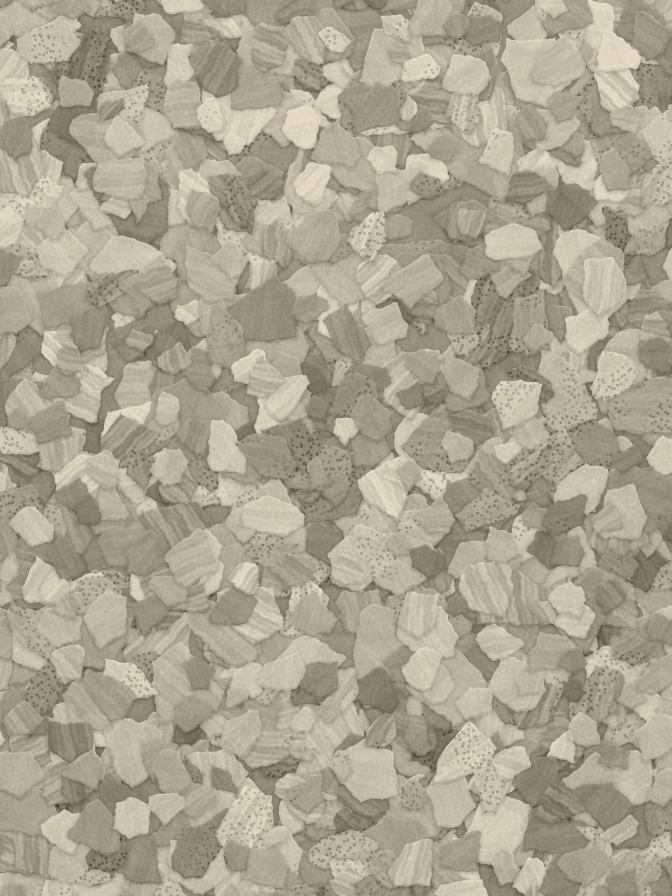
Give the GLSL for this texture, as a WebGL 1 fragment shader.

```glsl
precision highp float;
// Overlapping layers of broken, streaked mineral chips set in a smooth sepia matrix.
// Each chip is an irregular polygon of random half planes, shaded by layered sines,
// cellular pits, a soft cast shadow and a thin lit or dark rim.
uniform vec2 u_resolution;

vec3 hash3(vec2 p) {
  vec3 q = fract(p.xyx * vec3(0.1031, 0.1030, 0.0973));
  q += dot(q, q.yxz + 33.33);
  return fract((q.xxy + q.yzz) * q.zyx);
}

// Distance to the nearest scattered point
float cellular(vec2 p) {
  vec2 cell = floor(p);
  float nearest = 2.0;
  for (int j = -1; j <= 1; j++)
    for (int i = -1; i <= 1; i++) {
      vec2 c = cell + vec2(float(i), float(j));
      nearest = min(nearest, length(c + hash3(c + 71.0).xy - p));
    }
  return nearest;
}

// Smooth wandering value made of bent sines, about -1 to 1
float waves(vec2 p) {
  return 0.5 * sin(p.x + 1.7 * sin(p.y * 0.8))
       + 0.3 * sin(p.y * 1.9 + 1.3 * sin(p.x * 1.4))
       + 0.2 * sin(p.x * 3.7 - p.y * 3.1);
}

// Irregular polygon: negative inside
float chipDistance(vec2 q, float radius, vec2 seed) {
  float d = length(q) - radius * 1.15;
  for (int k = 0; k < 6; k++) {
    vec3 h = hash3(seed + float(k) * 7.3);
    float a = (float(k) + 0.85 * h.x) * 1.0472;
    d = max(d, dot(q, vec2(cos(a), sin(a))) - radius * mix(0.58, 1.05, h.y));
  }
  return d;
}

// Parallel bands running along x
float streaks(vec2 q, float phase) {
  float bend = 0.8 * sin(q.x * 32.0 + phase);
  return 0.45 * sin(q.y * 170.0 + phase + bend)
       + 0.35 * sin(q.y * 390.0 + phase * 3.0 - bend)
       + 0.30 * sin(q.y * 730.0 + phase * 5.0 + 2.0 * bend);
}

void main() {
  vec2 p = gl_FragCoord.xy / u_resolution.x;
  float soft = 0.8 / u_resolution.x;

  // Shared detail: ragged edges, pits and fine grain
  vec2 ragged = p + 0.0026 * vec2(waves(p * 85.0), waves(p.yx * 93.0 + 4.0))
                  + 0.0009 * vec2(waves(p * 290.0), waves(p.yx * 310.0));
  float pits = 1.0 - smoothstep(0.14, 0.34, cellular(p * 115.0));
  float grain = cellular(p * 180.0) - 0.45;
  float mottle = waves(p * 38.0 + 2.0 * waves(p * 17.0));

  // Matrix between the chips
  float tone = 0.43 + 0.06 * mottle;

  for (int layer = 0; layer < 10; layer++) {
    float n = float(layer);
    float size = mix(0.07, 0.135, fract(n * 0.62 + 0.45));
    vec2 shift = hash3(vec2(n, 9.0)).xy + n * 37.0;
    vec2 grid = ragged / size + shift;
    vec2 cell = floor(grid);

    for (int j = -1; j <= 1; j++)
      for (int i = -1; i <= 1; i++) {
        vec2 id = cell + vec2(float(i), float(j));
        vec3 place = hash3(id + 3.0);
        vec2 offset = (grid - id - place.xy) * size;
        if (place.z > 0.72 || length(offset) > size) continue;

        // Turn and stretch the chip along its bands
        vec3 look = hash3(id + 151.0);
        vec3 kind = hash3(id + 317.0);
        float angle = look.x * 6.2832;
        float ca = cos(angle);
        float sa = sin(angle);
        vec2 q = vec2(ca * offset.x + sa * offset.y, ca * offset.y - sa * offset.x);
        float stretch = mix(0.9, 1.25, kind.z);
        float radius = size * mix(0.28, 0.58, look.y);
        float d = chipDistance(q * vec2(1.0 / stretch, stretch), radius, id + 53.0);

        // Cast shadow falls mostly below
        float below = 0.5 - 0.5 * offset.y / (length(offset) + 0.0001);
        float shade = 1.0 - smoothstep(0.0, 0.009, d);
        tone -= 0.20 * shade * shade * (0.15 + 0.85 * below) * step(0.0, d);

        // Body tone, a few chips very dark, some strongly banded or pitted
        float body = mix(0.34, 1.06, look.z);
        body *= mix(0.4, 1.0, step(0.06, kind.x));
        float banding = mix(0.04, 0.25, kind.y * kind.y * kind.y);
        body += banding * streaks(q, kind.x * 40.0) + 0.045 * mottle;
        body -= 0.38 * pits * step(0.76, kind.z) * smoothstep(-0.5, 0.3, mottle);

        // Thin rim, light on top and dark underneath
        float rim = smoothstep(-0.0045, -0.0005, d);
        body += rim * mix(0.13, -0.22, below);

        float cover = 1.0 - smoothstep(-soft, soft, d);
        tone = mix(tone, body, cover * mix(0.82, 1.0, kind.x));
      }
  }

  // Grain and a gentle fall of light toward the bottom
  tone += 0.11 * grain + 0.12 * (gl_FragCoord.y / u_resolution.y - 0.45);
  tone = clamp(tone, -0.35, 1.12);
  vec3 umber = vec3(0.40, 0.36, 0.31);
  vec3 cream = vec3(0.84, 0.80, 0.73);
  gl_FragColor = vec4(mix(umber, cream, tone), 1.0);
}
```
